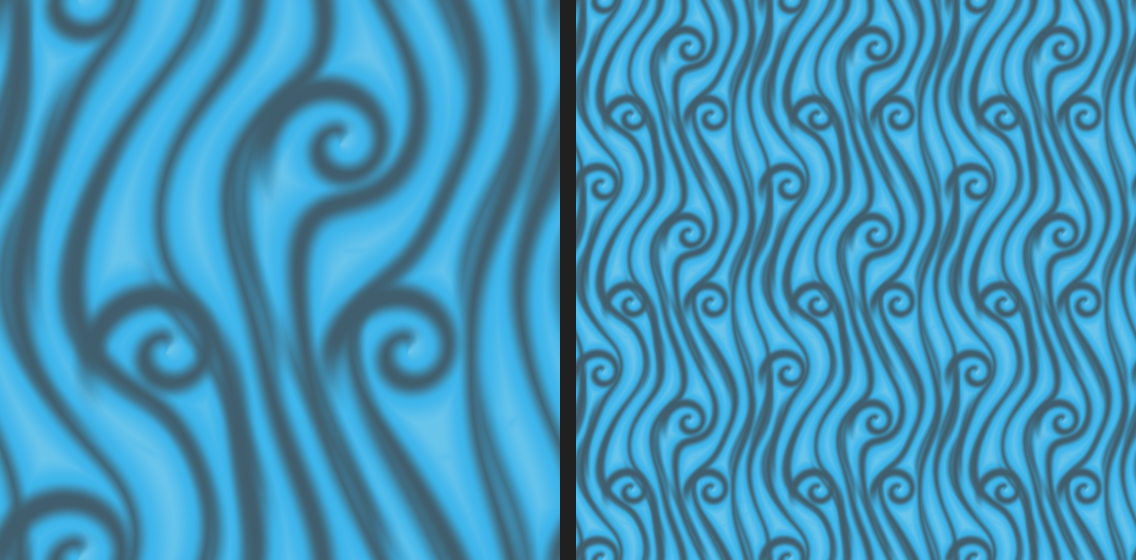
Left: one tile. Right: repeated 3 by 3.
A WebGL 2 fragment shader for this pattern:

```glsl
#version 300 es
precision highp float;

uniform vec2 u_resolution;
out vec4 fragColor;

const float PI = 3.14159265;
const float TAU = 6.2831853;
const float STRANDS = 8.0;
const int CURLS = 4;

const vec3 SLATE = vec3(0.25, 0.37, 0.43);
const vec3 AZURE = vec3(0.24, 0.71, 0.92);
const vec3 PALE = vec3(0.41, 0.77, 0.92);

float hash(float n) {
    return fract(sin(n * 12.9898) * 43758.5453);
}

// Sideways sway of the strands, periodic in both directions
float sway(vec2 p) {
    return 0.085 * cos(TAU * p.y + 0.15 - 0.75 * sin(TAU * p.x));
}

// Curls sit in the middle of every second gap, staggered in height
vec2 curlCenter(float i) {
    float lane = (2.0 * i + 2.5) / STRANDS;
    vec2 c = vec2(lane, 0.37 + 0.37 * sin(i * PI * 0.5));
    for (int n = 0; n < 5; n++) c.x = lane + sway(c);
    return c;
}

// Strand coordinate: swaying lanes that part around each curl
float flow(vec2 p, vec2 centers[CURLS]) {
    float lane = p.x - sway(p);
    for (int i = 0; i < CURLS; i++) {
        vec2 d = p - centers[i];
        vec2 s = sin(PI * d) / (PI * vec2(0.18, 0.19));
        lane -= 0.75 * sin(TAU * d.x) / TAU * exp(-dot(s, s));
    }
    return lane;
}

// Canvas holds (distance to nearest stroke, share left unpainted)
vec2 paint(vec2 canvas, float edge, float strength) {
    float ink = strength * (1.0 - smoothstep(-0.011, 0.023, edge));
    return vec2(min(canvas.x, edge + 0.06 * (1.0 - strength)), canvas.y * (1.0 - ink));
}

// One strand: a thick main stroke and two thin strokes that come and go
vec2 paintStrand(vec2 canvas, float dist, float y, float id) {
    for (int j = 0; j < 3; j++) {
        float seed = id * 3.0 + float(j) + 1.0;
        float phase = TAU * hash(seed);
        float side = j == 0 ? 0.008 : 0.024;
        float offset = side * sin(TAU * y + phase) + 0.004 * sin(2.0 * TAU * y + phase * 3.0);
        float swell = sin(TAU * y + TAU * hash(seed + 40.0));
        float width = j == 0 ? 0.009 + 0.005 * swell : 0.003 + 0.003 * swell;
        float strength = j == 0 ? 1.0 : 0.8 * smoothstep(-0.1, 0.8, swell);
        canvas = paint(canvas, abs(dist - offset) - width, strength);
    }
    return canvas;
}

// Logarithmic spiral, wound clockwise from its left side inwards
vec2 paintCurl(vec2 canvas, vec2 q, float size) {
    float angle = atan(q.y, -q.x);
    for (int n = 0; n < 2; n++) {
        float turn = angle + TAU * float(n);
        float radius = size * exp(-0.2 * turn);
        float strength = smoothstep(-0.8, 0.2, turn) * (1.0 - smoothstep(7.6, 8.8, turn));
        float width = mix(0.015, 0.008, clamp(turn / 8.0, 0.0, 1.0));
        width += 0.003 * sin(turn * 1.5);
        canvas = paint(canvas, abs(length(q) - radius) - width, strength);
    }
    return canvas;
}

void main() {
    vec2 p = gl_FragCoord.xy / u_resolution;

    vec2 centers[CURLS];
    for (int i = 0; i < CURLS; i++) centers[i] = curlCenter(float(i));

    // Lane position and its slope, which turns lanes into true distances
    float step_ = 0.002;
    float lane = flow(p, centers);
    vec2 slope = vec2(flow(p + vec2(step_, 0.0), centers),
                      flow(p + vec2(0.0, step_), centers)) - lane;
    float steepness = max(length(slope) / step_, 0.2);

    vec2 canvas = vec2(1.0, 1.0);
    float nearest = floor(lane * STRANDS + 0.5);
    for (int k = -1; k <= 1; k++) {
        float strand = nearest + float(k);
        float dist = (lane - strand / STRANDS) / steepness;
        canvas = paintStrand(canvas, dist, p.y, mod(strand, STRANDS));
    }
    for (int i = 0; i < CURLS; i++) {
        vec2 q = fract(p - centers[i] + 0.5) - 0.5;
        canvas = paintCurl(canvas, q, mix(0.13, 0.145, hash(float(i) + 7.0)));
    }

    // Pale in the open, vivid near strokes, slate inside them
    vec3 water = mix(AZURE, PALE, smoothstep(0.018, 0.065, canvas.x));
    fragColor = vec4(mix(SLATE, water, canvas.y), 1.0);
}
```
